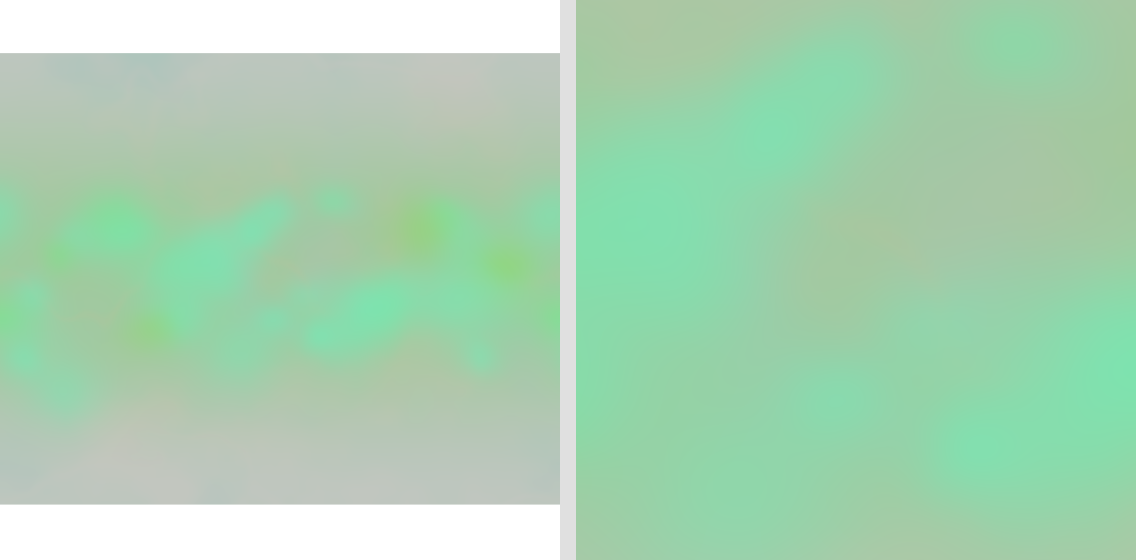
Left, the full canvas; right, a detail of the centre.
Write a three.js fragment shader that draws this background.

```glsl
// A misty horizontal band between two plain white margins: grey at its rims,
// green in its heart, clouded by wrapped value noise and lit by scattered
// soft glows whose distances wrap sideways, so the whole tiles.
varying vec2 vUv;

const float BAND_BOTTOM = 0.099;
const float BAND_TOP = 0.905;
const float EDGE_SOFTNESS = 0.001;
const int GLOW_COUNT = 34;
const float GLOW_LOW = 0.21;
const float GLOW_HIGH = 0.77;
const float RADIUS_MIN = 0.032;
const float RADIUS_MAX = 0.078;
const float WARP = 0.035;
const float SEED = 7.0;

const vec3 MARGIN = vec3(1.0);
const vec3 RIM = vec3(0.74, 0.775, 0.745);
const vec3 HEART = vec3(0.635, 0.785, 0.615);
const vec3 TAN = vec3(0.73, 0.755, 0.61);
const vec3 PALE = vec3(0.78, 0.775, 0.755);
const vec3 HAZE = vec3(0.64, 0.77, 0.73);
const vec3 TEAL = vec3(0.46, 0.91, 0.71);
const vec3 GREEN = vec3(0.48, 0.89, 0.52);
const vec3 OLIVE = vec3(0.58, 0.83, 0.43);

// Sine-free hash of a 2D point
float hash(vec2 p) {
  vec3 q = fract(vec3(p.xyx) * 0.1031);
  q += dot(q, q.yzx + 33.33);
  return fract((q.x + q.y) * q.z);
}

// Value noise that repeats after a whole number of cells
float wrappedNoise(vec2 uv, float cells, float seed) {
  vec2 p = uv * cells;
  vec2 cell = floor(p);
  vec2 f = p - cell;
  f = f * f * f * (f * (f * 6.0 - 15.0) + 10.0);
  vec2 a = mod(cell, cells) + seed;
  vec2 b = mod(cell + 1.0, cells) + seed;
  return mix(mix(hash(a), hash(vec2(b.x, a.y)), f.x),
             mix(hash(vec2(a.x, b.y)), hash(b), f.x), f.y);
}

float clouds(vec2 uv, float cells, float seed) {
  float sum = 0.0;
  float weight = 0.5;
  for (int i = 0; i < 4; i++) {
    sum += weight * wrappedNoise(uv, cells, seed);
    cells *= 2.0;
    seed += 41.0;
    weight *= 0.5;
  }
  return sum / 0.9375;
}

// Mist: grey rim to green heart, with tan, pale and blue-grey patches
vec3 mist(vec2 uv, float heart) {
  vec3 colour = mix(RIM, HEART, heart);
  float warm = smoothstep(0.42, 0.8, clouds(uv, 5.0, SEED));
  float cool = smoothstep(0.42, 0.8, clouds(uv, 4.0, SEED + 211.0));
  colour = mix(colour, mix(PALE, TAN, heart), 0.6 * warm);
  colour = mix(colour, HAZE, cool * mix(0.65, 0.35, heart));
  // Faint thin wisps along the middle level of the noise
  float level = abs(clouds(uv, 3.0, SEED + 97.0) - 0.5);
  float wisp = 1.0 - smoothstep(0.0, 0.04, level);
  return mix(colour, mix(PALE, TAN, heart), 0.22 * wisp);
}

// Soft glows, evenly spread across and random in height
vec3 addGlows(vec3 colour, vec2 uv) {
  for (int i = 0; i < GLOW_COUNT; i++) {
    float id = float(i) + SEED;
    float size = hash(vec2(id, 3.0));
    float tint = hash(vec2(id, 19.0));
    float height = 0.5 * (hash(vec2(id, 31.0)) + hash(vec2(id, 47.0)));
    height = mix(height, hash(vec2(id, 59.0)), 0.5);
    vec2 centre = vec2(fract(id * 0.618034 + 0.06 * hash(vec2(id, 71.0))),
                       mix(GLOW_LOW, GLOW_HIGH, height));
    vec2 d = uv - centre;
    d.x = fract(d.x + 0.5) - 0.5;
    d.x *= 0.88;
    float radius = mix(RADIUS_MIN, RADIUS_MAX, size * size);
    float glow = exp(-dot(d, d) / (radius * radius));
    float centred = 1.0 - smoothstep(0.08, 0.34, abs(centre.y - 0.5));
    float strength = mix(0.28, 0.62, centred) * mix(0.6, 1.0, hash(vec2(id, 83.0)));
    vec3 hue = mix(GREEN, TEAL, smoothstep(0.35, 0.6, tint + 0.2 * size));
    hue = mix(OLIVE, hue, smoothstep(0.12, 0.24, tint));
    colour = mix(colour, hue, strength * glow);
  }
  return colour;
}

void main() {
  vec2 drift = vec2(clouds(vUv, 6.0, SEED + 307.0),
                    clouds(vUv, 6.0, SEED + 503.0)) - 0.5;
  vec2 uv = vUv + WARP * drift;
  float heart = 1.0 - smoothstep(0.06, 0.4, abs(uv.y - 0.51));
  vec3 colour = addGlows(mist(uv, heart), uv);

  // Margins above and below
  float band = smoothstep(-EDGE_SOFTNESS, EDGE_SOFTNESS, vUv.y - BAND_BOTTOM)
             * smoothstep(-EDGE_SOFTNESS, EDGE_SOFTNESS, BAND_TOP - vUv.y);
  gl_FragColor = vec4(mix(MARGIN, colour, band), 1.0);
}
```
